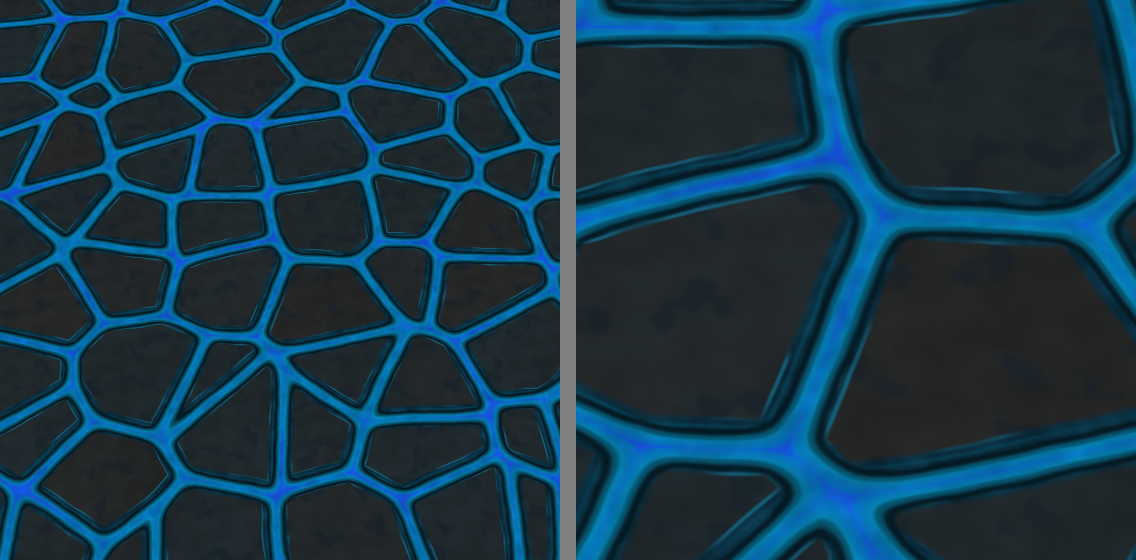
Left, the full canvas; right, a detail of the centre.
A Shadertoy shader for this texture:

```glsl
// Glowing blue membrane around dark, bevelled cells on a receding plane.
// A power diagram (weighted Voronoi) gives large and tiny polygons; smoothly
// blended edge distances make the walls, layered sines the mottling.

const float HORIZON = 3.27;        // height where the plane would vanish
const vec2  DENSITY = vec2(17.2, 60.0);
const float JITTER = 0.80;
const float SIZE_SPREAD = 0.28;    // weight gap between small and large cells
const float WALL = 0.037;          // half width of the blue wall
const float RIM = 0.057;           // outer limit of the teal rim
const float INSET = 0.122;         // depth of the bevel
const float FILLET = 24.0;         // lower values round the junctions more
const vec2  BEVEL_TILT = vec2(-0.014, 0.020);

const vec3 INTERIOR = vec3(0.122, 0.157, 0.170);
const vec3 BROWN    = vec3(0.150, 0.140, 0.135);
const vec3 SPOT     = vec3(0.080, 0.125, 0.160);
const vec3 GROOVE   = vec3(0.040, 0.175, 0.240);
const vec3 SHADOW   = vec3(0.010, 0.085, 0.115);
const vec3 TEAL     = vec3(0.020, 0.330, 0.430);
const vec3 GLINT    = vec3(0.090, 0.420, 0.530);
const vec3 CYAN     = vec3(0.020, 0.475, 0.660);
const vec3 BLUE     = vec3(0.030, 0.415, 0.730);
const vec3 ROYAL    = vec3(0.080, 0.320, 0.840);

vec3 hash3(vec2 p) {
    vec3 q = vec3(dot(p, vec2(127.1, 311.7)),
                  dot(p, vec2(269.5, 183.3)),
                  dot(p, vec2(419.2, 371.9)));
    return fract(sin(q) * 43758.545);
}

// Layered, rotated sines, roughly -1 to 1
float sines(vec2 p) {
    float sum = 0.0, amp = 0.5;
    for (int i = 0; i < 4; i++) {
        p = mat2(0.8, 0.6, -0.6, 0.8) * p * 1.7 + 1.3;
        sum += amp * sin(p.x + 1.5 * sin(p.y));
        amp *= 0.6;
    }
    return sum;
}

// Site position in xy, weight in z
vec3 site(vec2 id) {
    vec3 h = hash3(id);
    return vec3(id + 0.5 + JITTER * (h.xy - 0.5),
                SIZE_SPREAD * smoothstep(0.0, 0.45, h.z));
}

float power(vec2 p, vec3 s) {
    vec2 r = p - s.xy;
    return dot(r, r) - s.z;
}

// Returns smooth wall distance, tilted bevel distance and a cell hash
vec3 cells(vec2 p) {
    vec2 base = floor(p), owner = base;
    float best = 1e3;
    for (int j = -2; j <= 2; j++)
    for (int i = -2; i <= 2; i++) {
        vec2 id = base + vec2(i, j);
        float d = power(p, site(id));
        if (d < best) { best = d; owner = id; }
    }
    vec3 home = site(owner);
    float blend = 0.0, bevel = 1e3;
    for (int j = -2; j <= 2; j++)
    for (int i = -2; i <= 2; i++) {
        if (i == 0 && j == 0) continue;
        vec3 other = site(owner + vec2(i, j));
        vec2 axis = other.xy - home.xy;
        float len = max(length(axis), 0.01);
        float edge = (power(p, other) - best) / (2.0 * len);
        blend += exp(-FILLET * edge);
        bevel = min(bevel, edge + dot(axis / len, BEVEL_TILT));
    }
    return vec3(-log(blend) / FILLET, bevel, hash3(owner + 37.0).x);
}

void mainImage(out vec4 fragColor, in vec2 fragCoord) {
    vec2 uv = fragCoord / iResolution.y;

    // Receding plane with slightly wavy walls
    vec2 p = DENSITY * vec2(uv.x - 0.5, 1.0) / (HORIZON - uv.y);
    p += 0.016 * vec2(sines(p * 1.6), sines(p.yx * 1.6 + 9.0));
    vec3 c = cells(p);
    float patches = sines(p * 1.1 + 4.0);
    float grain = sines(p * 9.0);
    float wall = c.x + 0.004 * grain;
    float bevel = c.y + 0.006 * sines(p * 4.0 + 2.0);

    // Mottled interior, brown in some cells, with faint spots
    vec3 col = mix(INTERIOR, BROWN, 0.7 * smoothstep(0.35, 1.0, c.z));
    col *= 1.0 + 0.07 * grain + 0.06 * patches;
    col = mix(col, SPOT, 0.55 * smoothstep(0.4, 0.8, sines(p * 5.0 + 7.0)));

    // Bevel: dark groove, broken teal band and fine glints
    float groove = 1.0 - smoothstep(INSET - 0.014, INSET + 0.018, bevel);
    col = mix(col, GROOVE * (1.0 + 0.25 * grain), groove);
    float inner = 1.0 - smoothstep(0.0, 0.016, abs(bevel - INSET + 0.035));
    col = mix(col, TEAL, inner * (0.3 + 0.3 * patches));
    float glint = 1.0 - smoothstep(0.002, 0.014, abs(bevel - INSET));
    col = mix(col, GLINT, glint * smoothstep(-0.2, 0.8, sines(p * 2.7 + 5.0)) * 0.75);
    float shade = 1.0 - smoothstep(0.0, 0.022, abs(wall - RIM - 0.016));
    col = mix(col, SHADOW, 0.8 * shade);

    // Wall: teal rim, cyan flanks, royal patches at some junctions
    col = mix(col, TEAL, 1.0 - smoothstep(RIM - 0.012, RIM + 0.008, wall));
    float core = 1.0 - smoothstep(-0.01, WALL, wall);
    vec3 glow = mix(CYAN, BLUE, clamp(core + 0.35 * patches, 0.0, 1.0));
    float knot = smoothstep(0.012, -0.03, wall) + 0.9 * patches - 0.15;
    glow = mix(glow, ROYAL, core * smoothstep(0.1, 0.8, knot));
    glow *= 1.0 + 0.10 * grain;
    col = mix(col, glow, 1.0 - smoothstep(WALL - 0.009, WALL + 0.009, wall));

    fragColor = vec4(col, 1.0);
}
```
